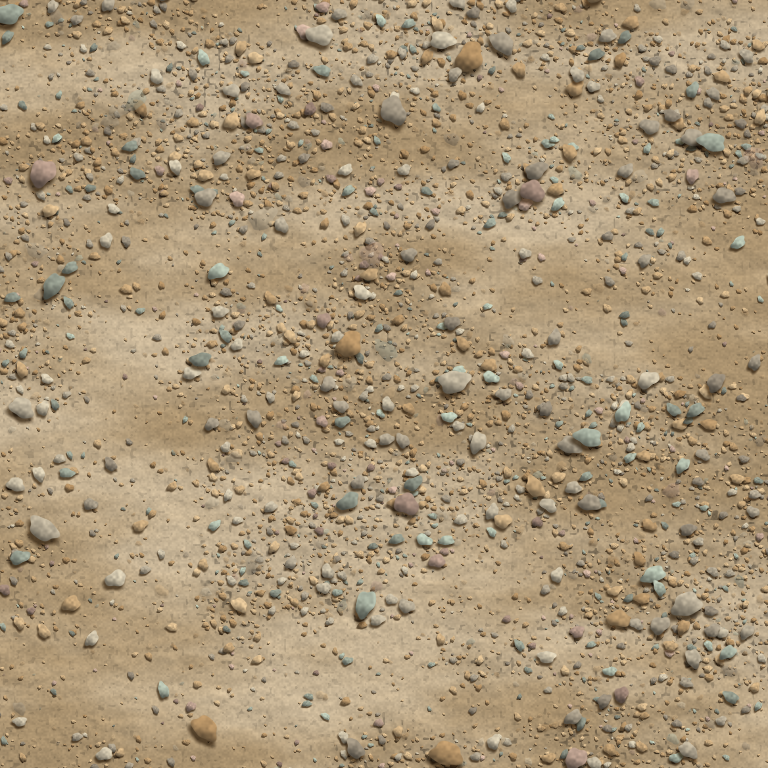
Reproduce this texture procedurally as a WebGL 2 fragment shader.

```glsl
#version 300 es
precision highp float;
// Dry sandy ground strewn with small stones, lit from the upper right.
// Layered noise gives the sand its relief; jittered grids of lumpy ellipses,
// thinned by a clump mask, give grit, pebbles and larger stones with shadows.

uniform vec2 u_resolution;
out vec4 fragColor;

float hash(vec2 p) {
    return fract(sin(dot(p, vec2(127.1, 311.7))) * 43758.5453);
}

float noise(vec2 p) {
    vec2 i = floor(p), f = fract(p);
    f = f * f * (3.0 - 2.0 * f);
    return mix(mix(hash(i), hash(i + vec2(1, 0)), f.x),
               mix(hash(i + vec2(0, 1)), hash(i + vec2(1, 1)), f.x), f.y);
}

float fbm(vec2 p) {
    float sum = 0.0, amp = 0.5;
    for (int i = 0; i < 5; i++) {
        sum += amp * noise(p);
        p = mat2(1.6, 1.2, -1.2, 1.6) * p + 7.3;
        amp *= 0.5;
    }
    return sum;
}

// Where stones gather: bands a little wider than tall
float clump(vec2 p) {
    return smoothstep(0.36, 0.62, fbm(p * vec2(6.0, 9.0) + 3.0));
}

// Radial measure of a lumpy, angular ellipse: 1 on its outline
float stoneShape(vec2 q, float angle, float seed) {
    float c = cos(angle), s = sin(angle);
    q = mat2(c, -s, s, c) * q * vec2(0.83, 1.0 + 0.4 * seed);
    float a = atan(q.y, q.x);
    float lumps = 0.10 * sin(3.0 * a + seed * 40.0) + 0.06 * sin(5.0 * a + seed * 90.0);
    return length(q) / (1.0 + lumps);
}

vec3 stoneColor(float pick, float tone, float greyness) {
    vec3 earth = mix(vec3(0.60, 0.48, 0.33), vec3(0.76, 0.66, 0.51), tone);
    vec3 grey = mix(vec3(0.50, 0.46, 0.40), vec3(0.74, 0.70, 0.61), tone);
    grey = mix(grey, grey * vec3(0.89, 1.0, 1.04), step(0.72, pick));
    grey = mix(grey, grey * vec3(1.0, 0.91, 0.93), step(pick, 0.16));
    return mix(earth, grey, step(hash(vec2(pick, tone) * 91.0), greyness));
}

// Lays one grid of stones with their shadows over the ground
vec3 addStones(vec3 ground, vec2 p, float cells, float density, float greyness) {
    vec2 home = floor(p * cells);
    for (int y = 1; y >= -1; y--) {
        for (int x = -1; x <= 1; x++) {
            vec2 id = home + vec2(x, y);
            vec2 key = id + cells * 1.7;
            vec2 center = (id + 0.1 + 0.8 * vec2(hash(key), hash(key + 17.3))) / cells;
            if (hash(key + 31.7) > density * mix(0.22, 1.0, clump(center))) continue;

            float size = hash(key + 43.1);
            float seed = hash(key + 59.9);
            float tone = hash(key + 71.3);
            float radius = (0.21 + 0.24 * size * size) / cells;
            float angle = (hash(key + 83.7) - 0.5) * 2.6;
            float exposed = mix(0.4, 1.0, step(0.14, hash(key + 97.1)));
            vec2 q = (p - center) / radius;
            if (dot(q, q) > 6.0) continue;

            // Cast shadow, falling down and to the left
            float dark = smoothstep(1.3, 0.75, stoneShape(q + vec2(0.18, 0.42), angle, seed));
            ground *= 1.0 - vec3(0.54, 0.59, 0.66) * dark * exposed * exposed;

            // Rounded body with a bright upper side and a mottled surface
            float d = stoneShape(q, angle, seed);
            float light = dot(q, vec2(0.32, 0.8));
            float mottle = noise(q * 3.0 + key) - 0.5;
            float shade = 0.95 + 0.26 * smoothstep(-0.9, 0.8, light + mottle * 0.7)
                        - 0.36 * smoothstep(0.1, -0.9, light) + 0.10 * mottle;
            vec3 stone = stoneColor(seed, tone, greyness) * shade;
            stone *= 0.95 + 0.10 * noise(p * 330.0);
            float edge = 0.8 / (u_resolution.y * radius);
            ground = mix(ground, stone, exposed * smoothstep(1.0 + edge, 1.0 - edge, d));
        }
    }
    return ground;
}

vec3 sand(vec2 p) {
    float rough = clump(p);
    float drift = fbm(p * vec2(4.0, 11.0));
    vec3 col = mix(vec3(0.67, 0.575, 0.435), vec3(0.79, 0.715, 0.595), smoothstep(0.25, 0.7, drift));
    col *= 1.0 - 0.05 * rough;

    // Low relief: height change toward the light
    vec2 toLight = vec2(0.002, 0.005);
    float broad = fbm(p * vec2(22.0, 34.0)) - fbm((p + toLight) * vec2(22.0, 34.0));
    float fine = noise(p * 120.0) - noise((p + toLight * 0.6) * 120.0);
    col *= 1.0 + 0.42 * broad + (0.05 + 0.10 * rough) * fine;

    // Single grains and scattered dark pits
    float grain = noise(p * 400.0) - 0.5;
    float pits = smoothstep(0.74, 0.92, noise(p * 210.0 + 5.0));
    col *= 1.0 + 0.11 * grain - (0.10 + 0.20 * rough) * pits;
    return col;
}

void main() {
    vec2 p = gl_FragCoord.xy / u_resolution.y;
    vec3 col = sand(p);
    col = addStones(col, p, 150.0, 0.34, 0.15);
    col = addStones(col, p, 84.0, 0.42, 0.35);
    col = addStones(col, p, 46.0, 0.42, 0.65);
    col = addStones(col, p, 25.0, 0.30, 0.85);
    fragColor = vec4(clamp(col, 0.0, 1.0), 1.0);
}
```
